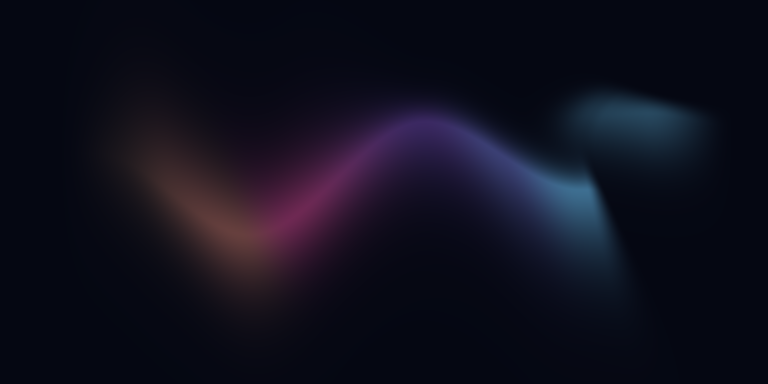
Write a Shadertoy shader that draws this background.

```glsl
#define BACKGROUND vec3(0.020, 0.029, 0.072)
#define TEAL vec3(0.15, 0.28, 0.33)
#define HUE_SHIFT 0.4
#define FALLOFF 1.4
#define FOLD_X 1.521
#define FOLD_Y 0.62
#define VEIL_DEPTH 0.14

// Height of the wave's bright crest line
float ridgeHeight(float x) {
    float h = mix(0.60, 0.388, smoothstep(0.25, 0.65, x));
    h = mix(h, 0.682, smoothstep(0.65, 1.107, x));
    return mix(h, 0.505, smoothstep(1.107, 1.51, x));
}

// Horizontal position of the fold: curved above, slanted below
float foldPosition(float y) {
    float rise = y - FOLD_Y;
    return FOLD_X + (rise > 0.0 ? 4.0 * rise * rise
                                : 0.35 * (sqrt(rise * rise + 0.0009) - 0.03));
}

// Hue along the ribbon, from amber to blue
vec3 ribbonColor(float x) {
    float stops[6] = float[6](0.30, 0.62, 0.76, 1.10, 1.30, 1.50);
    vec3 hues[6] = vec3[6](
        vec3(0.16, 0.11, 0.07), vec3(0.38, 0.22, 0.17),
        vec3(0.41, 0.13, 0.25), vec3(0.21, 0.13, 0.31),
        vec3(0.21, 0.22, 0.38), vec3(0.22, 0.40, 0.49));
    vec3 color = hues[0];
    for (int i = 1; i < 6; i++)
        color = mix(color, hues[i], smoothstep(stops[i - 1], stops[i], x));
    return color;
}

// Main ribbon: a wide glow below the crest and a varying one above
vec3 ribbon(vec2 p) {
    float offset = p.y - ridgeHeight(p.x);
    float above = mix(0.15, 0.045, smoothstep(0.75, 1.12, p.x));
    float below = mix(0.14, 0.16, smoothstep(1.2, 1.55, p.x));
    float width = offset > 0.0 ? above : below;
    float glow = exp(-pow(abs(offset) / width, FALLOFF));

    float softness = 0.018 + 0.12 * max(0.55 - p.y, 0.0);
    float edge = 1.0 - smoothstep(-softness, softness, p.x - foldPosition(p.y));
    float fade = smoothstep(0.15, 0.45, p.x);
    return ribbonColor(p.x + HUE_SHIFT * offset) * glow * edge * fade;
}

// Teal veil: hangs from a slanted top edge and turns at the fold
vec3 veil(vec2 p) {
    float depth = 0.79 - 0.2 * (p.x - 1.458) - p.y;
    float blur = mix(0.05, 0.018, smoothstep(1.45, 1.75, p.x));
    float profile = smoothstep(-blur, 2.0 * blur, depth)
                  * exp(-pow(max(depth, 0.0) / VEIL_DEPTH, 2.0));

    float side = p.x - foldPosition(p.y);
    float leftGlow = 0.85 * exp(-pow(min(side, 0.0) / 0.085, 2.0));
    float body = mix(leftGlow, 1.0, smoothstep(-0.01, 0.03, side));
    float fade = 1.0 - smoothstep(1.68, 1.91, p.x);
    return TEAL * profile * body * fade;
}

void mainImage(out vec4 fragColor, in vec2 fragCoord) {
    // Canvas units: height 1, width 2
    vec2 p = fragCoord / iResolution.xy * vec2(2.0, 1.0);
    fragColor = vec4(BACKGROUND + ribbon(p) + veil(p), 1.0);
}
```
